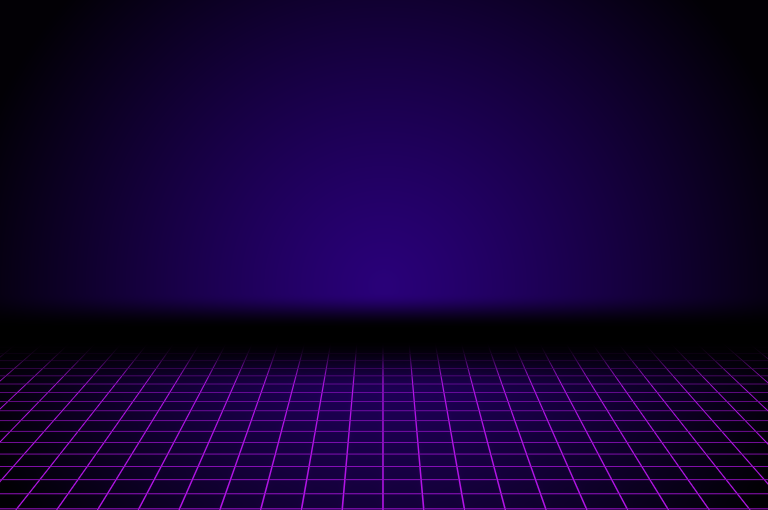
This background is drawn by a Shadertoy shader. Its source:

```glsl
const vec3 GLOW_COLOR = vec3(0.155, 0.002, 0.455);
const vec3 SHADE_COLOR = vec3(0.006, 0.0, 0.018);
const vec3 LINE_COLOR = vec3(0.70, 0.08, 0.90);

// Lengths are in canvas heights
const float GLOW_HEIGHT = 0.44;
const float GLOW_RADIUS = 0.84;
const float GLOW_POWER = 1.2;
const vec2 SKY_FADE = vec2(0.355, 0.425);     // black to full sky
const vec2 FLOOR_FADE = vec2(0.335, 0.225);   // black to full floor
const vec2 GRID_FADE = vec2(0.328, 0.235);    // hidden to full lines
const float FLOOR_LEVEL = 0.85;

const float VANISH_HEIGHT = 0.91;
const float CENTER_SHIFT = -0.002;
const float COLUMN_STEP = 0.0879;
const float ROW_STEP = 0.03698;
const float ROW_PHASE = 0.79;
const vec2 LINE_HALF = vec2(0.020, 0.027);    // in grid cells
const float HALO_SHARPNESS = 16.0;
const float HALO_LEVEL = 0.035;

// Distance to the nearest whole number
vec2 cellDistance(vec2 cell) {
    return abs(fract(cell + 0.5) - 0.5);
}

// Share of a pixel covered by a line, per axis
vec2 lineCoverage(vec2 dist, vec2 halfWidth, vec2 pixel) {
    vec2 inner = max(dist - 0.5 * pixel, -halfWidth);
    vec2 outer = min(dist + 0.5 * pixel, halfWidth);
    return clamp((outer - inner) / pixel, 0.0, 1.0);
}

vec3 backdrop(vec2 p) {
    float reach = length(p - vec2(0.0, GLOW_HEIGHT)) / GLOW_RADIUS;
    float glow = 1.0 - pow(min(reach, 1.0), GLOW_POWER);
    float sky = smoothstep(SKY_FADE.x, SKY_FADE.y, p.y);
    float ground = 1.0 - smoothstep(FLOOR_FADE.y, FLOOR_FADE.x, p.y);
    float light = sky + FLOOR_LEVEL * ground;
    return SHADE_COLOR * light + GLOW_COLOR * glow * light;
}

// x: crisp line cover, y: soft halo
vec2 perspectiveGrid(vec2 p, float pixel) {
    float drop = max(VANISH_HEIGHT - p.y, 0.1);
    float side = p.x - CENTER_SHIFT;
    vec2 cell = vec2(side / (COLUMN_STEP * drop),
                     1.0 / (ROW_STEP * drop) - ROW_PHASE);
    vec2 footprint = pixel * vec2(length(vec2(1.0, side / drop)) / (COLUMN_STEP * drop),
                                  1.0 / (ROW_STEP * drop * drop));
    vec2 dist = cellDistance(cell);
    vec2 cover = lineCoverage(dist, LINE_HALF, footprint);
    vec2 halo = exp(-dist * HALO_SHARPNESS);
    float fade = 1.0 - smoothstep(GRID_FADE.y, GRID_FADE.x, p.y);
    return fade * vec2(max(cover.x, cover.y), max(halo.x, halo.y));
}

void mainImage(out vec4 fragColor, in vec2 fragCoord) {
    float pixel = 1.0 / iResolution.y;
    vec2 p = (fragCoord - vec2(0.5 * iResolution.x, 0.0)) * pixel;

    vec3 color = backdrop(p);
    vec2 grid = perspectiveGrid(p, pixel);
    color += LINE_COLOR * HALO_LEVEL * grid.y;
    color = mix(color, LINE_COLOR, grid.x);

    fragColor = vec4(color, 1.0);
}
```
